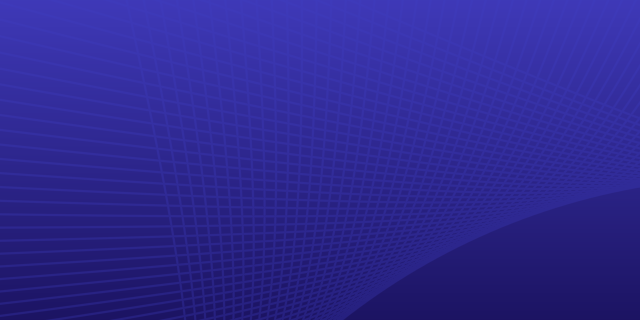
Reproduce this background procedurally as a Shadertoy shader.

```glsl
const vec3 TOP_COLOR = vec3(0.245, 0.222, 0.720);
const vec3 BOTTOM_COLOR = vec3(0.108, 0.076, 0.385);
const vec3 LINE_COLOR = vec3(0.245, 0.240, 0.760);
const float LINE_OPACITY = 0.30;
const float LINE_HALF_WIDTH = 0.0034;

// The fan turns one bent strand around a pivot outside the canvas.
const vec2 PIVOT = vec2(2.358, -1.635);
const float HUB_RADIUS = 2.083;
const float BEND_WIDTH = 0.521;
const float LEFT_SLOPE = 0.25;
const float RIGHT_SLOPE = 0.90;
const int STRAND_COUNT = 72;
const float FIRST_ANGLE = radians(-62.1);
const float LAST_ANGLE = radians(9.4);

// Distance to a strand that touches the hub and straightens at both ends.
float strandDistance(vec2 offset, float angle) {
    vec2 normal = vec2(sin(angle), cos(angle));
    vec2 tangent = vec2(normal.y, -normal.x);
    float along = dot(offset, tangent);
    float height = dot(offset, normal) - HUB_RADIUS;
    float slope = along < 0.0 ? LEFT_SLOPE : RIGHT_SLOPE;
    float reach = length(vec2(along, BEND_WIDTH));
    float curve = slope * (reach - BEND_WIDTH);
    float steepness = slope * along / reach;
    return abs(height - curve) / length(vec2(1.0, steepness));
}

void mainImage(out vec4 fragColor, in vec2 fragCoord) {
    vec2 point = fragCoord / iResolution.y;
    float pixel = 1.0 / iResolution.y;

    // Nearest strand of the fan
    float nearest = 1e3;
    for (int i = 0; i < STRAND_COUNT; i++) {
        float t = float(i) / float(STRAND_COUNT - 1);
        float angle = mix(FIRST_ANGLE, LAST_ANGLE, t);
        nearest = min(nearest, strandDistance(point - PIVOT, angle));
    }
    float coverage = 1.0 - smoothstep(-0.75 * pixel, 0.75 * pixel, nearest - LINE_HALF_WIDTH);

    // Translucent strands over a vertical gradient
    vec3 color = mix(BOTTOM_COLOR, TOP_COLOR, point.y);
    color = mix(color, LINE_COLOR, LINE_OPACITY * coverage);
    fragColor = vec4(color, 1.0);
}
```
